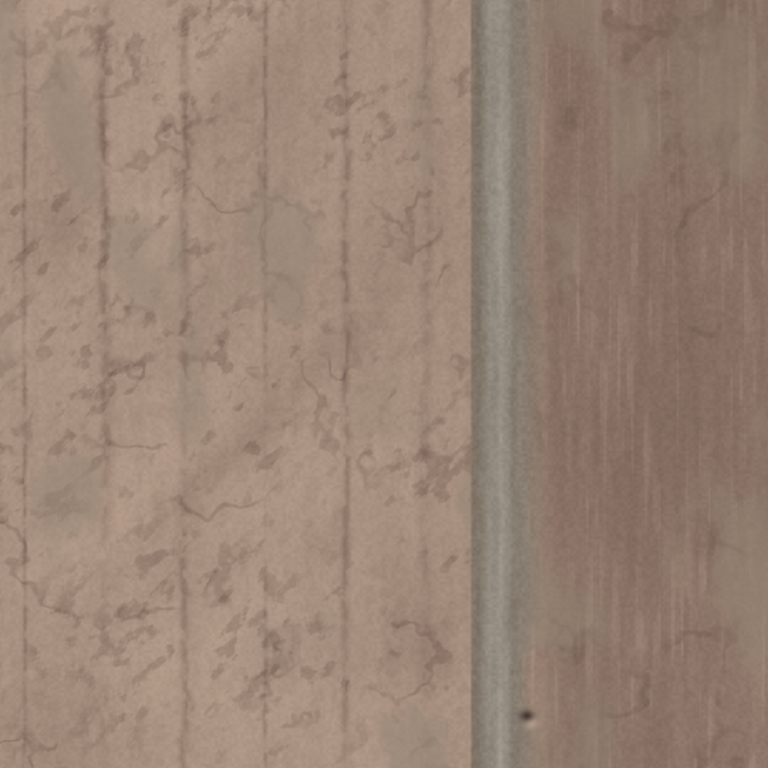
Reproduce this texture procedurally as a three.js fragment shader.

```glsl
// Aerial view of two bare fields split by a grey dirt track, with wheel lines and cracks.
varying vec2 vUv;

const vec3 SOIL_LIGHT = vec3(0.695, 0.600, 0.535);
const vec3 SOIL_DARK = vec3(0.480, 0.392, 0.345);
const vec3 SOIL_OLIVE = vec3(0.570, 0.515, 0.450);
const vec3 TRACK_GREY = vec3(0.570, 0.540, 0.495);
const vec3 TRACK_VERGE = vec3(0.490, 0.448, 0.395);
const vec3 TRACK_CREST = vec3(0.635, 0.600, 0.555);
const float TRACK_LEFT = 0.613;
const float TRACK_RIGHT = 0.680;
const float WHEEL_START = 0.032;
const float WHEEL_SPACING = 0.1045;
const float LEFT_TONE = 0.15;
const float RIGHT_TONE = 0.70;
const float GRAIN = 0.26;
const vec2 PIT = vec2(0.686, 0.068);

float hash(vec2 p) {
  vec3 q = fract(p.xyx * 0.1031);
  q += dot(q, q.yzx + 33.33);
  return fract((q.x + q.y) * q.z);
}

float noise(vec2 p) {
  vec2 i = floor(p);
  vec2 f = fract(p);
  f = f * f * (3.0 - 2.0 * f);
  return mix(mix(hash(i), hash(i + vec2(1.0, 0.0)), f.x),
             mix(hash(i + vec2(0.0, 1.0)), hash(i + 1.0), f.x), f.y);
}

float fbm(vec2 p) {
  float sum = 0.0;
  float gain = 0.533;
  for (int i = 0; i < 4; i++) {
    sum += gain * noise(p);
    p = p * 2.03 + 17.3;
    gain *= 0.5;
  }
  return sum;
}

// Axes along and across the rising diagonal
vec2 slant(vec2 p) {
  return vec2(p.x + p.y, p.y - p.x) * 0.7071;
}

// Soft round spot
float blob(vec2 p, vec2 center, vec2 size) {
  vec2 d = (p - center) / size;
  return exp(-dot(d, d));
}

// Evenly spaced wheel lines, ragged and broken along their length
float wheelLines(vec2 p) {
  float k = floor((p.x - WHEEL_START) / WHEEL_SPACING + 0.5);
  float wobble = (fbm(vec2(k * 9.0, p.y * 14.0)) - 0.5) * 0.012;
  float thin = 1.0 - step(0.5, mod(k, 3.0));
  float d = abs(p.x - WHEEL_START - k * WHEEL_SPACING - wobble * (1.0 - 0.8 * thin));
  float width = mix(0.0055 + 0.003 * hash(vec2(k, 5.0)), 0.0032, thin);
  float wear = smoothstep(0.25, 0.65, fbm(vec2(k * 13.0 + 3.0, p.y * 5.0)));
  float ragged = smoothstep(0.2, 0.65, noise(p * vec2(150.0, 75.0)));
  return exp(-d * d / (width * width)) * (0.25 + 0.75 * wear) * (0.35 + 0.65 * ragged);
}

// Thin winding cracks, shown only in patches
float cracks(vec2 p, float scale) {
  float ridge = abs(fbm(p * scale) - 0.5);
  float patches = smoothstep(0.52, 0.66, fbm(p * 11.0 + 40.0));
  return (1.0 - smoothstep(0.008, 0.045, ridge)) * patches;
}

float leftTone(vec2 p) {
  vec2 s = slant(p);
  float broad = fbm(s * vec2(3.5, 8.0) + 5.0) - 0.5;
  float specks = smoothstep(0.56, 0.74, fbm(s * vec2(38.0, 62.0)));
  float speckArea = smoothstep(0.38, 0.62, fbm(p * vec2(9.0, 6.0) + 21.0));
  float streak = noise(p * vec2(110.0, 9.0)) - 0.5;
  // Diagonal drainage scar and damp patches
  float scar = blob(s, vec2(0.52, 0.075), vec2(0.22, 0.022));
  float damp = blob(p, vec2(0.08, 0.69), vec2(0.06, 0.09))
             + blob(p, vec2(0.56, 0.15), vec2(0.035, 0.055));
  float tone = LEFT_TONE + 0.55 * broad + 0.09 * streak;
  tone += 0.36 * specks * (0.25 + 0.75 * speckArea);
  tone += (0.20 * scar + 0.22 * damp) * (0.4 + 1.2 * fbm(p * 40.0));
  return tone + 0.42 * wheelLines(p) + 0.30 * cracks(p, 13.0);
}

float rightTone(vec2 p) {
  float bands = fbm(p * vec2(16.0, 1.3) + 8.0) - 0.5;
  float streak = noise(p * vec2(120.0, 7.0)) - 0.5;
  float scratch = smoothstep(0.62, 0.92, noise(p * vec2(170.0, 12.0) + 31.0));
  float mottle = fbm(p * vec2(9.0, 5.0) + 60.0) - 0.5;
  float tone = RIGHT_TONE + 0.32 * bands + 0.15 * streak + 0.25 * mottle - 0.16 * scratch;
  tone += 0.10 * smoothstep(0.15, 0.55, p.y);
  tone -= 0.20 * (1.0 - smoothstep(0.69, 0.73, p.x));
  return tone + 0.18 * cracks(p + 3.0, 9.0);
}

// Verges, grey bed and pale crest of the track
vec3 trackColor(vec2 p) {
  float x = p.x + (noise(vec2(p.y * 22.0, 2.0)) - 0.5) * 0.004;
  float bed = smoothstep(0.622, 0.640, x) * (1.0 - 0.6 * smoothstep(0.660, 0.670, x));
  float crest = blob(vec2(x, 0.0), vec2(0.653, 0.0), vec2(0.0045, 1.0));
  vec3 color = mix(TRACK_VERGE, TRACK_GREY, bed);
  color = mix(color, TRACK_CREST, crest * (0.3 + 0.6 * noise(p * vec2(60.0, 12.0))));
  return color + 0.06 * (fbm(p * vec2(90.0, 10.0)) - 0.5);
}

void main() {
  vec2 p = vUv;
  float grain = 0.6 * noise(p * 270.0) + 0.4 * noise(p * vec2(170.0, 120.0) + 9.0) - 0.5;
  float onRight = smoothstep(0.64, 0.66, p.x);
  float tone = mix(leftTone(p), rightTone(p), onRight) + GRAIN * grain;
  vec3 color = mix(SOIL_LIGHT, SOIL_DARK, clamp(tone, -0.05, 1.1));

  // Olive tint in weedy places
  float weeds = smoothstep(0.52, 0.75, fbm(p * vec2(11.0, 6.0) + 75.0));
  weeds += blob(p, vec2(0.0, 0.94), vec2(0.03, 0.1));
  color = mix(color, SOIL_OLIVE, 0.5 * min(weeds, 1.0));

  // Track with a crisp left edge and a fading right edge
  float fade = 0.035 * noise(vec2(p.y * 9.0, 4.0));
  float onTrack = smoothstep(TRACK_LEFT - 0.002, TRACK_LEFT + 0.003, p.x)
                * (1.0 - smoothstep(TRACK_RIGHT - 0.008, TRACK_RIGHT + 0.012 + fade, p.x));
  color = mix(color, trackColor(p) - 0.07 * grain, onTrack);

  // Small pit with a sunlit rim
  color = mix(color, SOIL_LIGHT * 1.08, 0.8 * blob(p, PIT + vec2(0.006, -0.009), vec2(0.008)));
  color = mix(color, SOIL_DARK * 0.5, 0.9 * blob(p, PIT, vec2(0.009, 0.007)));
  gl_FragColor = vec4(color, 1.0);
}
```
